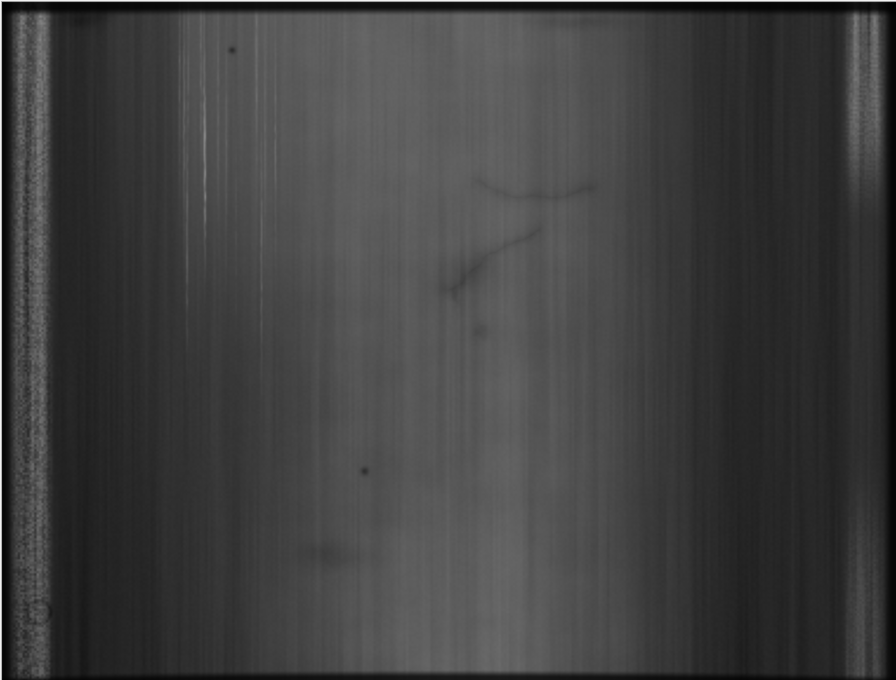
A Shadertoy shader for this texture:

```glsl
// Dark brushed metal plate with vertical streaks, worn bright side bands and faint scuffs
float hash(vec2 p) {
    return fract(sin(dot(p, vec2(127.1, 311.7))) * 43758.5453);
}

float noise(vec2 p) {
    vec2 cell = floor(p), f = fract(p);
    f = f * f * (3.0 - 2.0 * f);
    return mix(mix(hash(cell), hash(cell + vec2(1, 0)), f.x),
               mix(hash(cell + vec2(0, 1)), hash(cell + vec2(1, 1)), f.x), f.y);
}

float fbm(vec2 p) {
    float sum = 0.0, amp = 0.5;
    for (int i = 0; i < 4; i++) {
        sum += amp * noise(p);
        p = p * 2.03 + 17.3;
        amp *= 0.5;
    }
    return sum;
}

// Soft window that is 1 between a and b
float band(float x, float a, float b, float soft) {
    return smoothstep(a - soft, a + soft, x) * (1.0 - smoothstep(b - soft, b + soft, x));
}

float spot(vec2 p, vec2 center, vec2 radius) {
    vec2 d = (p - center) / radius;
    return exp(-dot(d, d));
}

float segment(vec2 p, vec2 a, vec2 b) {
    vec2 ab = b - a;
    return length(p - a - ab * clamp(dot(p - a, ab) / dot(ab, ab), 0.0, 1.0));
}

// Broad light across the plate, wider on the left towards the top
float plateTone(vec2 uv) {
    float rise = smoothstep(mix(0.1, 0.02, uv.y), mix(0.53, 0.43, uv.y), uv.x);
    float fall = 1.0 - smoothstep(0.55, 0.86, uv.x);
    float tone = 0.135 + 0.03 * uv.y + 0.215 * rise * fall;
    tone += 0.05 * smoothstep(0.19, 0.21, uv.x) * (1.0 - smoothstep(0.22, 0.4, uv.x))
          * smoothstep(0.45, 0.85, uv.y);
    tone += 0.035 * spot(uv, vec2(0.55, 0.04), vec2(0.12, 0.2));
    tone -= 0.03 * spot(uv, vec2(0.42, 0.42), vec2(0.16, 0.2));
    tone -= 0.025 * band(uv.x, 0.055, 0.1, 0.015) * (1.0 - 0.6 * uv.y);
    return tone;
}

// Fine vertical brushing at several widths
float brushing(vec2 uv) {
    float fine = noise(vec2(uv.x * 330.0, uv.y * 5.0)) - 0.5;
    float medium = noise(vec2(uv.x * 130.0 + 9.0, uv.y * 2.0)) - 0.5;
    float wide = noise(vec2(uv.x * 42.0 + 31.0, uv.y * 0.8)) - 0.5;
    return 0.5 * fine + 0.6 * medium + 0.6 * wide;
}

// Dark scuffs, pits and smudges
float scuffs(vec2 uv) {
    vec2 p = uv + 0.022 * (vec2(fbm(uv * 24.0), fbm(uv * 24.0 + 50.0)) - 0.47);
    float crack = segment(p, vec2(0.6, 0.662), vec2(0.55, 0.625));
    crack = min(crack, segment(p, vec2(0.55, 0.625), vec2(0.5, 0.575)));
    float arc = segment(p, vec2(0.53, 0.73), vec2(0.575, 0.705));
    arc = min(arc, segment(p, vec2(0.575, 0.705), vec2(0.66, 0.722)));
    float dark = 0.055 * exp(-crack * 130.0) + 0.05 * exp(-arc * 120.0);
    dark += 0.03 * spot(p, vec2(0.52, 0.6), vec2(0.05, 0.03));
    dark += 0.045 * spot(p, vec2(0.535, 0.515), vec2(0.009, 0.012));
    dark += 0.04 * spot(p, vec2(0.505, 0.565), vec2(0.005, 0.012));
    dark += 0.045 * spot(p, vec2(0.37, 0.182), vec2(0.035, 0.018));
    dark += 0.05 * spot(p, vec2(0.1, 0.97), vec2(0.025, 0.015));
    dark += 0.05 * spot(p, vec2(0.64, 0.972), vec2(0.06, 0.012));
    dark += 0.13 * spot(uv, vec2(0.407, 0.307), vec2(0.0045, 0.006));
    dark += 0.15 * spot(uv, vec2(0.259, 0.926), vec2(0.004, 0.005));
    return dark;
}

// Thin bright scratches clustered on the upper left
float scratches(vec2 uv) {
    float light = 0.0;
    for (int i = 0; i < 14; i++) {
        float id = float(i);
        float x = 0.2 + 0.125 * hash(vec2(id, 3.0));
        float y = 0.62 + 0.33 * hash(vec2(id, 8.0));
        light += (0.03 + 0.05 * hash(vec2(id, 5.0))) * spot(uv, vec2(x, y), vec2(0.0015, 0.15));
    }
    light += 0.15 * spot(uv, vec2(0.229, 0.74), vec2(0.0015, 0.1));
    return light * (0.5 + noise(vec2(uv.x * 300.0, uv.y * 90.0)));
}

void mainImage(out vec4 fragColor, in vec2 fragCoord) {
    vec2 uv = fragCoord / iResolution.xy;
    float streak = brushing(uv);
    float grain = noise(uv * vec2(380.0, 290.0)) - 0.5;
    float tone = plateTone(uv) + 0.045 * streak + 0.012 * grain;
    tone += 0.045 * (fbm(uv * vec2(14.0, 16.0)) - 0.47) * band(uv.x, 0.3, 0.7, 0.12);
    tone += scratches(uv) - scuffs(uv);

    // Worn side bands
    float left = band(uv.x, 0.016, 0.054, 0.008);
    tone += left * (0.15 + 0.05 * uv.y + 0.16 * streak + 0.12 * grain);
    float right = band(uv.x, 0.945, 0.984, 0.008);
    float wear = smoothstep(0.66, 0.85, uv.y) + 0.45 * (1.0 - smoothstep(0.1, 0.35, uv.y));
    tone += right * (0.025 + wear * (0.15 + 0.22 * streak + 0.06 * grain));
    float ring = abs(length((uv - vec2(0.043, 0.1)) * vec2(1.32, 1.0)) - 0.017);
    tone -= 0.07 * exp(-ring * ring * 90000.0);

    // Shadowed rim and thin white margin
    float bow = 4.0 * uv.x * (1.0 - uv.x);
    tone *= mix(0.15, 1.0, smoothstep(0.003, 0.016, uv.x));
    tone *= mix(0.2, 1.0, smoothstep(0.0, 0.012, 0.997 - uv.x));
    tone *= mix(0.15, 1.0, smoothstep(0.004, 0.018, 0.992 + 0.002 * bow - uv.y));
    tone *= mix(0.25, 1.0, smoothstep(0.0, 0.012, uv.y + 0.004 - 0.008 * bow));
    float margin = max(smoothstep(0.996, 0.999, uv.y), 1.0 - smoothstep(0.001, 0.003, uv.x));
    fragColor = vec4(vec3(mix(clamp(tone, 0.0, 1.0), 0.95, margin)), 1.0);
}
```
